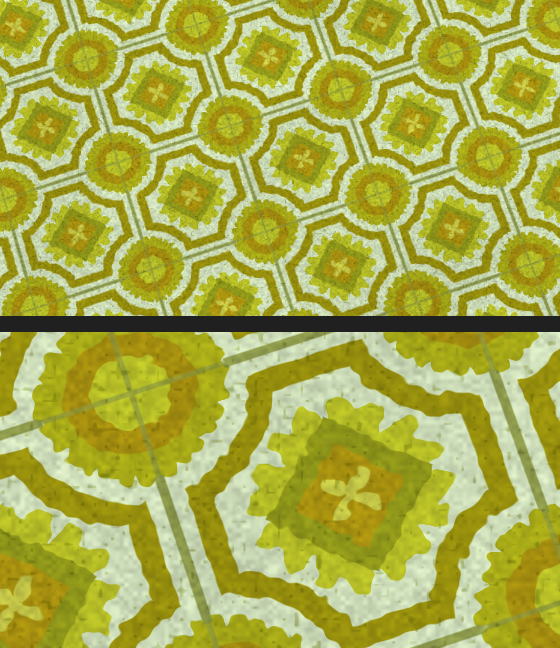
Top: the whole. Bottom: its middle third, enlarged.
A Shadertoy shader for this pattern:

```glsl
// Tilted cement tile floor: leafy medallions in notched frames, with ringed discs at the corners.

const vec3 CREAM = vec3(0.80, 0.86, 0.72);
const vec3 LIME = vec3(0.71, 0.74, 0.15);
const vec3 OLIVE = vec3(0.65, 0.66, 0.09);
const vec3 MOSS = vec3(0.56, 0.59, 0.10);
const vec3 OCHRE = vec3(0.59, 0.56, 0.05);
const vec3 AMBER = vec3(0.66, 0.57, 0.06);
const vec3 STRAW = vec3(0.77, 0.78, 0.28);
const vec3 GROUT = vec3(0.52, 0.57, 0.25);

float hash(vec2 p) {
    return fract(sin(dot(p, vec2(127.1, 311.7))) * 43758.5453);
}

float noise(vec2 p) {
    vec2 i = floor(p), f = fract(p);
    f = f * f * (3.0 - 2.0 * f);
    return mix(mix(hash(i), hash(i + vec2(1, 0)), f.x),
               mix(hash(i + vec2(0, 1)), hash(i + vec2(1, 1)), f.x), f.y);
}

// Coverage of the area where the distance d is negative
float fill(float d, float blur) {
    return smoothstep(blur, -blur, d);
}

// Canvas to tile units, with slight foreshortening toward the top
vec2 toTiles(vec2 p) {
    vec2 q = p - vec2(0.729, 0.602);
    q /= 1.0 - 0.065 * q.y;
    return inverse(mat2(0.3525, 0.1146, -0.110, 0.3273)) * q;
}

// Rounded lobes parted by narrow notches
float leafEdge(vec2 p, float radius, float lobes, float depth) {
    float t = atan(p.y, p.x);
    float notch = pow(0.5 + 0.5 * cos(lobes * t), 2.0);
    float uneven = 0.75 + 0.25 * cos(lobes * 0.5 * t);
    return length(p) - radius + depth * notch * uneven - 0.008 * cos(4.0 * t);
}

// Four petals along the diagonals
float petals(vec2 p) {
    p = abs(p);
    vec2 q = vec2(p.x + p.y, p.x - p.y) * 0.7071;
    float petal = length((q - vec2(0.052, 0.0)) / vec2(1.9, 1.0)) - 0.022;
    return min(petal, length(p) - 0.022);
}

vec3 medallion(vec3 col, vec2 p, float blur) {
    float diamond = abs(p.x) + abs(p.y);
    col = mix(col, LIME, fill(leafEdge(p, 0.290, 16.0, 0.075), blur));
    col = mix(col, MOSS, fill((diamond - 0.250) * 0.7071, blur));
    col = mix(col, AMBER, fill((diamond - 0.165) * 0.7071, blur));
    return mix(col, STRAW, fill(petals(p), blur));
}

vec3 cornerDisc(vec3 col, vec2 p, float blur) {
    float r = length(p);
    col = mix(col, OLIVE, fill(leafEdge(p, 0.278, 28.0, 0.026), blur));
    col = mix(col, AMBER * 0.96, fill(r - 0.190, blur));
    return mix(col, LIME, fill(r - 0.115, blur));
}

// Distance inside the notched frame outline, negative within
float frameDistance(vec2 corner, float seam) {
    return max(0.058 - seam, 0.335 - length(corner));
}

void mainImage(out vec4 fragColor, in vec2 fragCoord) {
    vec2 p = fragCoord / iResolution.y;
    vec2 g = toTiles(p);
    float blur = 3.0 / iResolution.y;

    // Straight joints, measured before the motifs are roughened
    vec2 joint = abs(g - round(g));
    float seam = min(joint.x, joint.y);

    // Each tile is slightly misprinted
    vec2 id = floor(g);
    vec2 slip = vec2(hash(id), hash(id + 17.3)) - 0.5;
    vec2 rough = vec2(noise(p * 95.0), noise(p * 95.0 + 41.0)) - 0.5;
    vec2 tile = g - id - 0.5 + slip * 0.014 + rough * 0.022;
    vec2 corner = g - round(g) + slip * 0.010 + rough * 0.022;

    // Printed motifs
    float frame = frameDistance(corner, seam + rough.x * 0.010);
    vec3 col = mix(CREAM, OCHRE, fill(abs(frame + 0.035) - 0.035, blur));
    col = medallion(col, tile, blur);
    col = cornerDisc(col, corner, blur);

    // Grout, narrower across the discs
    float onDisc = fill(length(corner) - 0.27, blur);
    float groutWidth = mix(0.014, 0.008, onDisc);
    col = mix(col, GROUT, fill(seam - groutWidth, blur) * mix(0.9, 0.65, onDisc));

    // Stone grain, pits and uneven fading
    float grain = noise(p * 210.0) * 0.6 + noise(p * 120.0 + 9.0) * 0.4 - 0.5;
    float pits = smoothstep(0.76, 0.95, noise(p * 165.0 + 70.0));
    float fade = noise(p * 5.0 + 3.0) - 0.5 + 0.5 * (hash(id + 5.1) - 0.5);
    col *= 1.0 + 0.26 * grain + 0.06 * fade;
    col = mix(col, col * vec3(0.84, 0.85, 0.68), pits);

    fragColor = vec4(clamp(col, 0.0, 1.0), 1.0);
}
```
